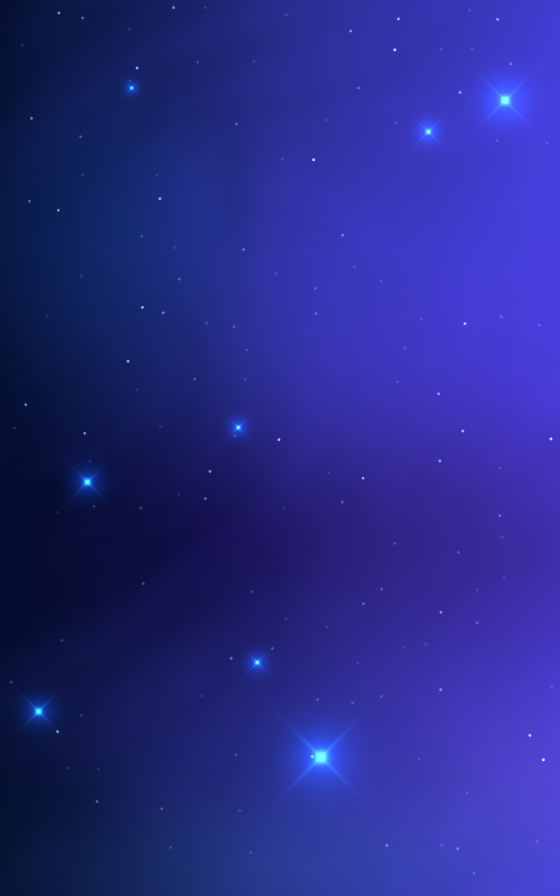
Reproduce this background procedurally as a WebGL 1 fragment shader.

```glsl
precision highp float;
// Deep blue nebula: a navy-to-violet ramp driven by soft light fields and
// swirled, streaked noise, with tiny hashed stars and cyan four-ray sparkles.
uniform vec2 u_resolution;

float hash(vec2 p) {
  return fract(sin(dot(p, vec2(127.1, 311.7))) * 43758.5453);
}

float noise(vec2 p) {
  vec2 i = floor(p), f = fract(p);
  f = f * f * (3.0 - 2.0 * f);
  return mix(mix(hash(i), hash(i + vec2(1.0, 0.0)), f.x),
             mix(hash(i + vec2(0.0, 1.0)), hash(i + 1.0), f.x), f.y);
}

float fbm(vec2 p) {
  float sum = 0.0, amp = 0.5;
  for (int i = 0; i < 5; i++) {
    sum += amp * noise(p);
    p = mat2(0.8, 0.6, -0.6, 0.8) * p * 2.0 + 7.3;
    amp *= 0.5;
  }
  return sum;
}

mat2 rotation(float a) {
  return mat2(cos(a), -sin(a), sin(a), cos(a));
}

// Soft elliptical falloff
float blob(vec2 p, vec2 center, vec2 radius) {
  vec2 d = (p - center) / radius;
  return exp(-dot(d, d));
}

// Glowing star with diagonal rays
vec3 sparkle(vec2 d, float size) {
  float r = length(d) / size;
  vec2 q = abs(rotation(0.785) * d) / size;
  float rays = exp(-q.x * 55.0 - q.y * 700.0) + exp(-q.y * 55.0 - q.x * 700.0);
  return vec3(0.04, 0.32, 0.85) * (0.75 * exp(-r * 75.0) + 0.16 * exp(-r * r * 900.0))
       + vec3(0.15, 0.5, 0.8) * rays * 0.6
       + vec3(0.25, 0.75, 0.6) * exp(-r * r * 30000.0);
}

vec3 nebula(vec2 uv, vec2 p) {
  // Curl the coordinates around the upper-left eddy, then streak diagonally
  vec2 eddy = p - vec2(0.13, 0.66);
  vec2 w = rotation(2.2 * exp(-dot(eddy, eddy) * 22.0)) * eddy;
  w += 0.16 * (vec2(fbm(p * 3.0), fbm(p * 3.0 + 19.0)) - 0.5);
  float wisps = fbm(rotation(0.65) * w * vec2(2.5, 8.0) + 4.0) - 0.48;
  float clouds = fbm(p * 3.5 + w * 2.0 + 31.0) - 0.48;

  // Light level across the canvas
  float light = uv.x - 0.04
    + 0.16 * blob(uv, vec2(0.62, 0.72), vec2(0.35, 0.2))
    + 0.08 * blob(uv, vec2(0.1, 0.73), vec2(0.2, 0.15))
    - 0.20 * blob(uv, vec2(0.4, 0.39), vec2(0.4, 0.13))
    - 0.21 * blob(uv, vec2(0.95, 0.38), vec2(0.3, 0.14))
    - 0.08 * blob(uv, vec2(0.35, 1.0), vec2(0.3, 0.12))
    - 0.07 * blob(uv, vec2(0.42, 0.77), vec2(0.04, 0.09));
  light += wisps * 0.2 + clouds * 0.14;

  vec3 color = mix(vec3(0.04, 0.075, 0.24), vec3(0.165, 0.175, 0.56),
                   clamp(light * 2.0, -0.15, 1.0));
  color = mix(color, vec3(0.275, 0.245, 0.86), clamp(light * 2.0 - 1.0, 0.0, 1.0));

  // Teal haze on the left and floor, violet on the right
  color += vec3(-0.02, 0.04, 0.05) * blob(uv, vec2(0.2, 0.74), vec2(0.25, 0.17));
  color += vec3(0.0, 0.06, 0.03) * blob(uv, vec2(0.5, 0.03), vec2(0.45, 0.08));
  color += vec3(0.05, 0.03, 0.0) * blob(uv, vec2(1.0, 0.12), vec2(0.3, 0.12));
  color += vec3(0.04, -0.02, 0.0) * blob(uv, vec2(0.9, 0.4), vec2(0.4, 0.18));
  color -= vec3(0.0, 0.03, 0.01) * blob(uv, vec2(0.35, 0.4), vec2(0.3, 0.13));
  return color;
}

// Pinprick stars, one candidate per cell
float dust(vec2 p) {
  vec2 cell = floor(p * 24.0);
  vec2 spot = 0.15 + 0.7 * vec2(hash(cell + 3.1), hash(cell + 8.7));
  float d = length(fract(p * 24.0) - spot) / 24.0;
  float power = hash(cell + 15.3);
  return step(0.66, hash(cell)) * (0.12 + 0.75 * power * power * power)
       * (1.0 - smoothstep(0.0006, 0.0024, d));
}

// Small sparkles scattered through a coarse grid
vec3 smallSparkles(vec2 p) {
  vec2 cell = floor(p * 5.0);
  vec2 spot = 0.25 + 0.5 * vec2(hash(cell + 41.0), hash(cell + 67.0));
  float size = 0.22 + 0.2 * hash(cell + 5.0);
  return step(0.55, hash(cell + 23.0)) * sparkle((fract(p * 5.0) - spot) / 5.0, size);
}

void main() {
  vec2 uv = gl_FragCoord.xy / u_resolution;
  vec2 p = gl_FragCoord.xy / u_resolution.y;
  float aspect = u_resolution.x / u_resolution.y;

  vec3 color = nebula(uv, p);
  color += vec3(0.75, 0.8, 0.9) * dust(p);
  color += smallSparkles(p);

  // Dominant stars
  color += sparkle(p - vec2(0.573 * aspect, 0.155), 1.25);
  color += sparkle(p - vec2(0.902 * aspect, 0.888), 0.85);
  color += sparkle(p - vec2(0.156 * aspect, 0.462), 0.6);
  color += sparkle(p - vec2(0.069 * aspect, 0.206), 0.6);
  color += sparkle(p - vec2(0.765 * aspect, 0.853), 0.45);
  gl_FragColor = vec4(clamp(color, 0.0, 1.0), 1.0);
}
```
